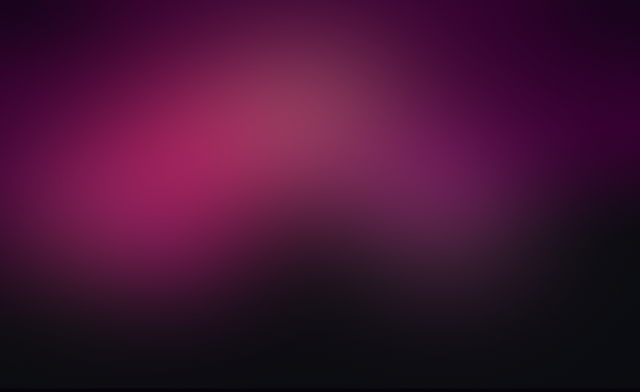
Write a Shadertoy shader that draws this background.

```glsl
// Soft blurred gradient: rose, mauve and violet glows over a plum-to-night backdrop.

// Backdrop colours
const vec3 NIGHT  = vec3(0.040, 0.046, 0.064);
const vec3 PLUM   = vec3(0.208, 0.000, 0.190);
const vec3 CORNER = vec3(0.075, 0.015, 0.095);
const vec3 FLOOR  = vec3(0.025, 0.012, 0.040);

// Light added by each glow
const vec3 ROSE    = vec3(0.285, 0.072, 0.105);
const vec3 MAUVE   = vec3(0.265, 0.195, 0.130);
const vec3 VIOLET  = vec3(0.230, 0.085, 0.168);
const vec3 MAGENTA = vec3(0.170, 0.075, 0.086);
const vec3 EMBER   = vec3(0.130, 0.010, 0.095);

// Start and end heights of the plum fade, at the left and right sides
const vec2 FADE_LEFT  = vec2(0.10, 0.60);
const vec2 FADE_RIGHT = vec2(0.38, 0.70);

const float CORNER_DEPTH = 0.85;
const float FLOOR_HEIGHT = 0.009;
const float DITHER = 1.0 / 255.0;

// Elliptical Gaussian falloff, 1 at the centre
float glow(vec2 p, vec2 center, vec2 spread) {
    vec2 d = (p - center) / spread;
    return exp(-0.5 * dot(d, d));
}

// Sine-free hash in 0..1
float hash(vec2 p) {
    vec3 q = fract(p.xyx * 0.1031);
    q += dot(q, q.yzx + 33.33);
    return fract((q.x + q.y) * q.z);
}

// Plum above, night below, with dim upper corners
vec3 backdrop(vec2 p) {
    vec2 fade = mix(FADE_LEFT, FADE_RIGHT, p.x);
    vec3 color = mix(NIGHT, PLUM, smoothstep(fade.x, fade.y, p.y));
    float corners = glow(p, vec2(0.0, 1.0), vec2(0.13, 0.12))
                  + glow(p, vec2(1.0, 1.0), vec2(0.13, 0.14));
    return mix(color, CORNER, CORNER_DEPTH * min(corners, 1.0));
}

void mainImage(out vec4 fragColor, in vec2 fragCoord) {
    vec2 uv = fragCoord / iResolution.xy;
    vec3 color = backdrop(uv);

    // Overlapping glows
    color += ROSE    * glow(uv, vec2(0.29, 0.60), vec2(0.12, 0.18));
    color += MAUVE   * glow(uv, vec2(0.48, 0.71), vec2(0.13, 0.18));
    color += VIOLET  * glow(uv, vec2(0.69, 0.46), vec2(0.12, 0.17));
    color += MAGENTA * glow(uv, vec2(0.12, 0.47), vec2(0.11, 0.17));
    color += EMBER   * glow(uv, vec2(0.27, 0.34), vec2(0.11, 0.13));

    // Thin dark strip along the bottom edge
    float soft = 1.0 / iResolution.y;
    float strip = 1.0 - smoothstep(FLOOR_HEIGHT - soft, FLOOR_HEIGHT + soft, uv.y);
    color = mix(color, FLOOR, strip);

    // Slight dither against banding
    color += (hash(fragCoord) - 0.5) * DITHER;
    fragColor = vec4(clamp(color, 0.0, 1.0), 1.0);
}
```
